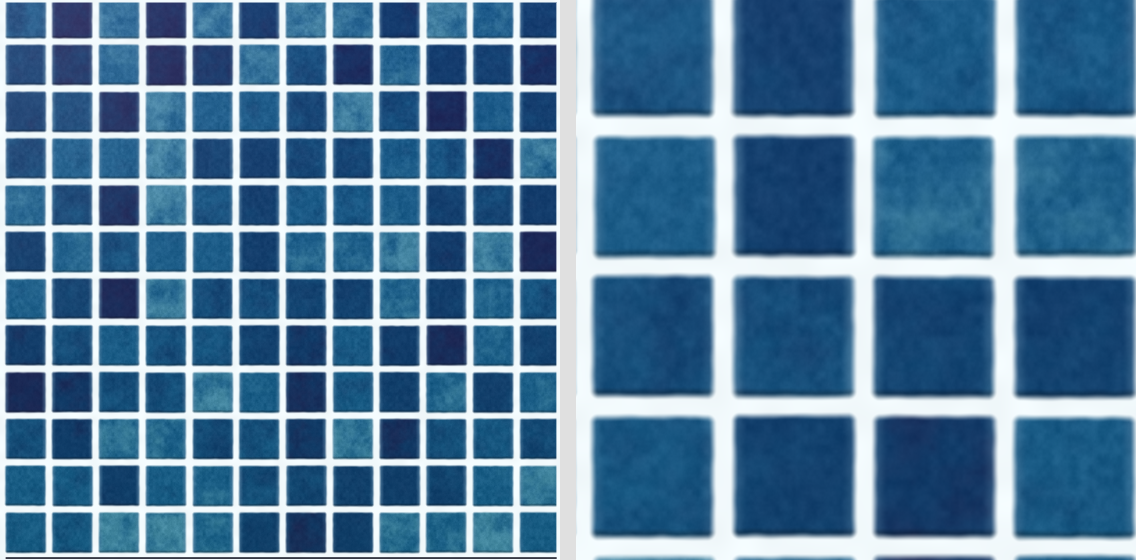
Left, the full canvas; right, a detail of the centre.
A Shadertoy shader for this texture:

```glsl
// Blue glass mosaic: a 12 by 12 grid of square tiles with soft white joints.
// Each tile takes a hashed shade from navy to teal, then gets cloudy glaze,
// fine grain, pale side rims and a darker lower edge.

float hash(vec2 p) {
    return fract(sin(dot(p, vec2(127.1, 311.7))) * 43758.5453);
}

float noise(vec2 p) {
    vec2 i = floor(p), f = fract(p);
    f = f * f * (3.0 - 2.0 * f);
    return mix(mix(hash(i), hash(i + vec2(1, 0)), f.x),
               mix(hash(i + vec2(0, 1)), hash(i + vec2(1, 1)), f.x), f.y);
}

float fbm(vec2 p) {
    float sum = 0.0, amp = 0.5;
    for (int i = 0; i < 4; i++) {
        sum += amp * noise(p);
        p = p * 2.1 + 17.3;
        amp *= 0.5;
    }
    return sum / 0.9375;
}

float roundedBox(vec2 p, vec2 halfSize, float radius) {
    vec2 q = abs(p) - halfSize + radius;
    return length(max(q, 0.0)) + min(max(q.x, q.y), 0.0) - radius;
}

// Navy, deep blue, mid blue and teal, along a shade from 0 to 1
vec3 glassColor(float shade) {
    vec3 c = mix(vec3(0.12, 0.14, 0.34), vec3(0.08, 0.23, 0.43), smoothstep(0.0, 0.22, shade));
    c = mix(c, vec3(0.11, 0.35, 0.54), smoothstep(0.2, 0.6, shade));
    return mix(c, vec3(0.28, 0.52, 0.65), smoothstep(0.6, 1.0, shade));
}

void mainImage(out vec4 fragColor, in vec2 fragCoord) {
    vec2 uv = fragCoord / iResolution.xy;
    float pixel = 1.0 / min(iResolution.x, iResolution.y);

    // Grid cell, with the tile centred at zero
    vec2 grid = (uv - vec2(0.0040, 0.0071)) / 0.0835;
    vec2 cell = floor(grid);
    vec2 p = fract(grid) - 0.5;
    p += 0.016 * (vec2(hash(cell + 31.0), hash(cell + 57.0)) - 0.5);
    p += 0.008 * (vec2(noise(grid * 9.0), noise(grid * 9.0 + 40.0)) - 0.5);

    // Shade per tile, with cloudy glaze that is stronger on light tiles
    float pick = hash(cell + 3.7);
    float cloud = fbm(grid * 3.0 + cell * 5.0) - 0.5;
    float grain = fbm(grid * vec2(16.0, 13.0)) - 0.5;
    float shade = 0.04 + 0.86 * pick + cloud * mix(0.15, 0.55, pick);
    vec3 glass = glassColor(clamp(shade, 0.0, 1.0));
    glass += grain * mix(0.04, 0.14, pick);

    // Broad drift: paler at the upper left, greener toward the bottom
    glass += vec3(0.09, 0.07, 0.06) * smoothstep(0.75, 0.0, length(uv - vec2(0.0, 1.0)));
    glass += vec3(-0.02, 0.01, -0.03) * (1.0 - uv.y);

    // Pale side rims, darker lower edge
    float sideRim = smoothstep(0.33, 0.42, abs(p.x));
    glass = mix(glass, vec3(0.42, 0.58, 0.70), sideRim * (0.2 + 0.3 * hash(cell + 9.1)));
    glass *= 1.0 - 0.25 * smoothstep(-0.36, -0.41, p.y);

    // Tile coverage, cut off by the white margin at the sides and top
    float soft = max(0.032, pixel / 0.0835);
    float tile = 1.0 - smoothstep(-soft, soft, roundedBox(p, vec2(0.428), 0.04));
    float crop = max(uv.x - 0.9935, uv.y - 0.9955);
    tile *= 1.0 - smoothstep(-pixel, pixel, crop);
    tile *= step(0.0, min(grid.x, grid.y));

    vec3 grout = vec3(0.95, 0.98, 0.99) + 0.03 * (noise(uv * 60.0) - 0.5);
    vec3 color = mix(grout, glass, tile);

    // Thin dark rule along the bottom
    float rule = 1.0 - smoothstep(-0.5 * pixel, 0.5 * pixel, abs(uv.y - 0.0035) - 0.0013);
    rule *= smoothstep(0.009, 0.011, uv.x) * smoothstep(0.995, 0.993, uv.x);
    color = mix(color, vec3(0.10, 0.11, 0.16), rule);

    fragColor = vec4(clamp(color, 0.0, 1.0), 1.0);
}
```
